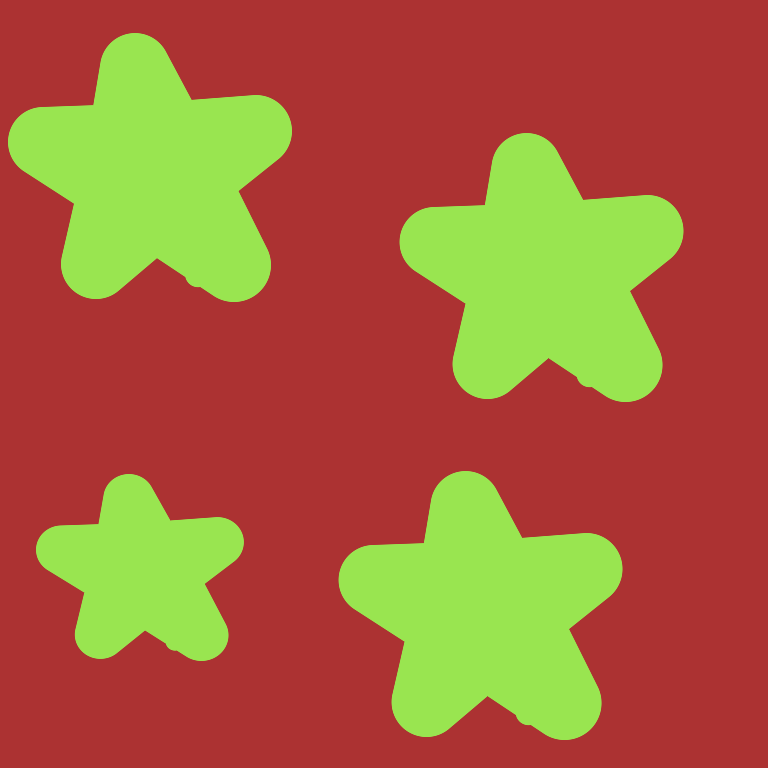
Give the GLSL for this pattern, as a Shadertoy shader.

```glsl
const vec3 BRICK_RED = vec3(0.675, 0.196, 0.196);
const vec3 LIME = vec3(0.600, 0.898, 0.314);
const float CORE_RADIUS = 0.0898;

// Arm tips relative to the star centre: xy offset, z rounding radius
const vec3 ARMS[5] = vec3[5](
    vec3(-0.0221, 0.1354, 0.0456),
    vec3(0.1354, 0.0534, 0.0469),
    vec3(0.1068, -0.1211, 0.0482),
    vec3(-0.0729, -0.1198, 0.0456),
    vec3(-0.1419, 0.0391, 0.0456));

// Stars: xy centre, zw scale
const vec4 STARS[4] = vec4[4](
    vec4(0.1979, 0.7760, 1.0, 1.0),
    vec4(0.7077, 0.6458, 1.0, 1.0),
    vec4(0.1841, 0.2570, 0.732, 0.695),
    vec4(0.6283, 0.2057, 1.0, 1.0));

float circleDistance(vec2 p, vec2 centre, float radius) {
    return length(p - centre) - radius;
}

// Capsule from the origin to a tip, narrowing from one radius to another
float taperedCapsule(vec2 p, vec2 tip, float baseRadius, float tipRadius) {
    float len = length(tip);
    vec2 axis = tip / len;
    vec2 q = vec2(abs(p.x * axis.y - p.y * axis.x), dot(p, axis));
    float slope = (baseRadius - tipRadius) / len;
    float side = sqrt(1.0 - slope * slope);
    float along = dot(q, vec2(-slope, side));
    if (along < 0.0) return length(q) - baseRadius;
    if (along > side * len) return length(q - vec2(0.0, len)) - tipRadius;
    return dot(q, vec2(side, slope)) - baseRadius;
}

// Five soft arms with a slight bump under the lower right one
float starDistance(vec2 p) {
    float d = circleDistance(p, vec2(0.060, -0.133), 0.017);
    for (int i = 0; i < 5; i++) {
        d = min(d, taperedCapsule(p, ARMS[i].xy, CORE_RADIUS, ARMS[i].z));
    }
    return d;
}

float coverage(float d, float pixel) {
    return 1.0 - smoothstep(-0.5 * pixel, 0.5 * pixel, d);
}

void mainImage(out vec4 fragColor, in vec2 fragCoord) {
    vec2 uv = fragCoord / iResolution.xy;
    float pixel = 1.0 / min(iResolution.x, iResolution.y);

    // Nearest star edge
    float d = 1.0;
    for (int i = 0; i < 4; i++) {
        vec2 scale = STARS[i].zw;
        vec2 local = (uv - STARS[i].xy) / scale;
        d = min(d, starDistance(local) * min(scale.x, scale.y));
    }

    fragColor = vec4(mix(BRICK_RED, LIME, coverage(d, pixel)), 1.0);
}
```
